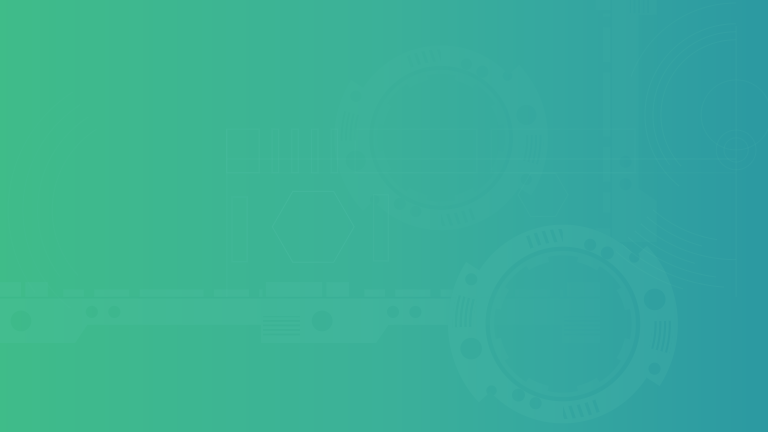
A Shadertoy shader for this background:

```glsl
// Green to blue gradient with a faint overlay of machine parts: two gears,
// a horizontal and an upright rail, concentric arcs and wireframe outlines.
// Parts are signed distances in units of canvas height, origin lower left.

const vec3 GREEN = vec3(0.247, 0.736, 0.538);
const vec3 TEAL = vec3(0.232, 0.692, 0.600);
const vec3 AQUA = vec3(0.208, 0.657, 0.626);
const vec3 BLUE = vec3(0.170, 0.600, 0.633);
const vec3 LIGHT_TINT = vec3(0.36, 0.78, 0.70);
const vec3 DARK_TINT = vec3(0.13, 0.58, 0.58);
const float LIGHT_ALPHA = 0.13;
const float DARK_ALPHA = 0.10;
const float LINE_ALPHA = 0.17;
const float LINE_WIDTH = 0.0023;
const vec2 GEAR_A = vec2(1.021, 0.681);
const vec2 GEAR_B = vec2(1.303, 0.250);
const vec2 FAN = vec2(1.704, 0.734);
const vec2 HUB = vec2(1.704, 0.653);
const vec2 DIAL = vec2(0.343, 0.514);
const float RAIL_PERIOD = 0.697;

float fill(float d) { return clamp(0.5 - d * iResolution.y, 0.0, 1.0); }
float stroke(float d) { return fill(abs(d) - 0.5 * LINE_WIDTH); }
float rect(vec2 p, vec2 lo, vec2 hi) {
  vec2 d = abs(p - 0.5 * (lo + hi)) - 0.5 * (hi - lo);
  return max(d.x, d.y);
}
float frame(vec2 p, float x0, float y0, float x1, float y1) {
  return stroke(rect(p, vec2(x0, y0), vec2(x1, y1)));
}
float ring(float r, float inner, float outer) { return max(inner - r, r - outer); }
float hexagon(vec2 p, float apothem) {
  p = abs(p);
  return max(p.y, dot(p, vec2(0.866, 0.5))) - apothem;
}
float stripes(float x, float pitch, float halfWidth) {
  return abs(mod(x, pitch) - 0.5 * pitch) - halfWidth;
}
float hole(vec2 p, float radius, float degrees, float size) {
  float a = radians(degrees);
  return length(p - radius * vec2(cos(a), sin(a))) - size;
}

// Gear with half-turn symmetry; x is light coverage, y is dark coverage
vec2 gear(vec2 p) {
  float r = length(p);
  vec2 q = p.x < 0.0 ? -p : p;
  float a = atan(q.y, q.x);
  float flange = max(ring(r, 0.18, 0.266), (abs(a - 0.09) - 0.66) * r);
  float body = fill(min(ring(r, 0.179, 0.23), flange));
  // Bolt holes
  float cut = min(hole(q, 0.220, 15.0, 0.025), hole(q, 0.226, 43.0, 0.012));
  cut = min(cut, min(hole(q, 0.194, 58.0, 0.015), hole(q, 0.194, 71.0, 0.014)));
  cut = min(cut, hole(q, 0.236, -26.0, 0.014));
  // Curved vents on the flange, slanted slots at the ends
  float vents = max(stripes(r, 0.011, 0.0025), ring(r, 0.207, 0.255));
  cut = min(cut, max(vents, (abs(a + 0.12) - 0.15) * r));
  float slots = max(stripes(q.x + 0.35 * q.y, 0.02, 0.004), ring(r, 0.19, 0.22));
  cut = fill(min(cut, max(slots, (abs(a + 1.35) - 0.22) * r)));
  // Notched inner band and groove
  float notch = (0.17 - abs(mod(a, 0.785) - 0.39)) * r;
  float band = min(ring(r, 0.159, 0.169), max(ring(r, 0.147, 0.169), -notch));
  return vec2(body * (1.0 - cut) + 0.6 * fill(band),
              0.4 * cut * body + 0.5 * fill(ring(r, 0.169, 0.179)));
}

// Repeating rail: tabs above, deeper blocks below, holes and vents
vec2 rail(vec2 p) {
  float x = mod(p.x - 0.0486 + 0.5 * RAIL_PERIOD, RAIL_PERIOD) - 0.5 * RAIL_PERIOD;
  vec2 q = vec2(x, p.y);
  float block = rect(q, vec2(-0.141, 0.206), vec2(0.16, 0.25));
  block = max(block, (x - 0.125 - (p.y - 0.206) * 0.68) * 0.83);
  float tab = min(rect(q, vec2(-0.13, 0.313), vec2(0.0, 0.347)),
                  rect(q, vec2(0.01, 0.313), vec2(0.062, 0.347)));
  float low = max(ring(p.y, 0.313, 0.33), -stripes(x, 0.105, 0.012));
  tab = min(tab, max(low, 0.118 - abs(x + 0.02)));
  float cut = length(q - vec2(0.0, 0.257)) - 0.024;
  cut = min(cut, length(vec2(abs(x - 0.19) - 0.026, p.y - 0.278)) - 0.014);
  float vents = rect(q, vec2(-0.137, 0.222), vec2(-0.051, 0.268));
  cut = fill(min(cut, max(stripes(p.y, 0.0105, 0.0022), vents)));
  float shape = fill(min(ring(p.y, 0.248, 0.309), min(block, tab)));
  return vec2(shape * (1.0 - cut), 0.4 * cut + 0.6 * fill(abs(p.y - 0.311) - 0.002));
}

// Concentric left-hand arcs between two angles (negative is below)
float arcs(vec2 p, float first, float pitch, float count, vec2 range) {
  float r = length(p), a = atan(p.y, -p.x), sum = 0.0;
  for (float i = 0.0; i < count; i++) {
    float from = range.x + 0.15 + 0.15 * sin(i * 2.4);
    sum += stroke(r - first - i * pitch) * step(from, a) * step(a, range.y);
  }
  return sum;
}

float wireframe(vec2 p) {
  float s = 1.2 * stroke(hexagon(p - vec2(0.725, 0.475), 0.082));
  s += 0.5 * stroke(hexagon(p - vec2(1.257, 0.549), 0.05));
  s += 0.8 * frame(p, 0.525, 0.6, 0.6, 0.701) + frame(p, 0.537, 0.394, 0.572, 0.544);
  s += 0.8 * frame(p, 0.865, 0.396, 0.899, 0.549);
  s += 0.5 * frame(p, 0.822, 0.6, 1.104, 0.701);
  s += 0.4 * frame(p, 1.137, 0.6, 1.47, 0.701);
  for (float x = 0.63; x < 0.78; x += 0.0455)
    s += 0.8 * frame(p, x, 0.6, x + 0.015, 0.701);
  // Long guide lines
  float span = step(0.525, p.x) * step(p.x, 1.704);
  s += span * (0.7 * stroke(p.y - 0.632) + 0.4 * stroke(p.y - 0.6));
  float tall = stroke(p.x - 0.525) * step(p.y, 0.701) + stroke(p.x - 1.704) * step(p.y, 0.94);
  return s + 0.6 * tall * step(0.312, p.y);
}

void mainImage(out vec4 fragColor, in vec2 fragCoord) {
  vec2 p = fragCoord / iResolution.y;
  float u = fragCoord.x / iResolution.x;
  vec3 color = mix(GREEN, TEAL, min(u / 0.5, 1.0));
  color = mix(color, AQUA, clamp((u - 0.5) / 0.22, 0.0, 1.0));
  color = mix(color, BLUE, clamp((u - 0.72) / 0.28, 0.0, 1.0));

  // Solid parts, with the rail reused upright at the right
  float fade = mix(1.0, 0.25, smoothstep(1.03, 1.06, p.x)) * step(p.x, 1.39);
  vec2 parts = max(gear(p - GEAR_B), fade * rail(p));
  parts = max(parts, 0.45 * gear((p - GEAR_A) / 0.93));
  parts = max(parts, 0.4 * step(0.44, p.y) * rail(vec2(p.y - 0.361, 1.726 - p.x)));

  // Thin lines
  vec2 fan = p - FAN;
  float hub = length(p - HUB);
  float lines = wireframe(p) + 0.6 * arcs(fan, 0.174, 0.0185, 3.0, vec2(-0.9, 1.57));
  lines += 0.5 * arcs(fan, 0.259, 0.02, 1.0, vec2(0.2, 1.57));
  lines += 0.6 * arcs(fan, 0.292, 0.0215, 7.0, vec2(-1.57, -0.85));
  lines += 0.35 * arcs(p - DIAL, 0.222, 0.034, 4.0, vec2(-0.9, 1.0));
  lines += 0.5 * (stroke(hub - 0.046) + stroke(hub - 0.028) + stroke(length(fan) - 0.081));

  color = mix(color, LIGHT_TINT, LIGHT_ALPHA * parts.x);
  color = mix(color, DARK_TINT, DARK_ALPHA * parts.y);
  color = mix(color, LIGHT_TINT, LINE_ALPHA * min(lines, 1.2));
  fragColor = vec4(color, 1.0);
}
```
